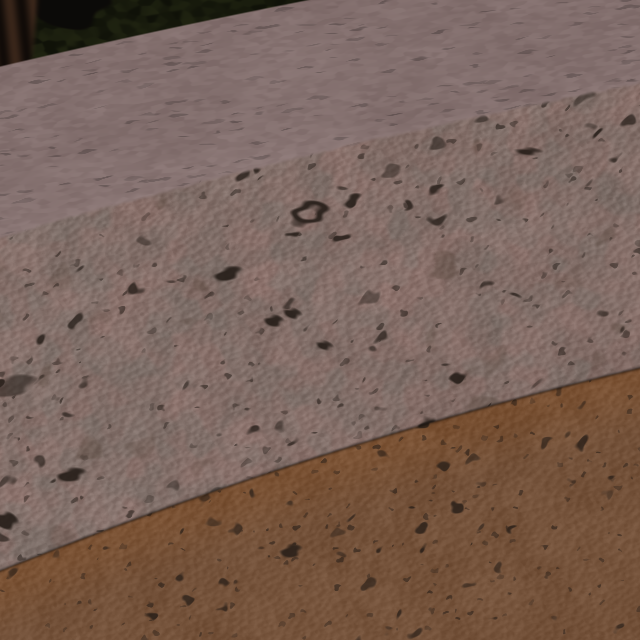
Reproduce this texture procedurally as a three.js fragment shader.

```glsl
// Speckled stone step: smooth top, pitted front face, brown slab below, dark garden behind.
#define TOP_STONE vec3(0.515, 0.438, 0.432)
#define FRONT_STONE vec3(0.510, 0.432, 0.408)
#define BROWN_STONE vec3(0.455, 0.322, 0.228)
#define PIT_COLOR vec3(0.135, 0.105, 0.085)
#define GRASS vec3(0.085, 0.095, 0.045)
#define BARK vec3(0.22, 0.145, 0.10)
#define GRAIN_SCALE 105.0
#define RELIEF 0.085
#define EDGE_SOFT 0.0018

varying vec2 vUv;

vec2 hash2(vec2 p) {
  vec3 q = fract(vec3(p.xyx) * vec3(0.1031, 0.1030, 0.0973));
  q += dot(q, q.yzx + 33.33);
  return fract((q.xx + q.yz) * q.zy);
}

vec2 turn(vec2 p, float a) {
  return vec2(cos(a) * p.x + sin(a) * p.y, cos(a) * p.y - sin(a) * p.x);
}

// Cellular noise: x = nearest distance, y = smooth blend of cell tones
vec2 cells(vec2 p) {
  vec2 id = floor(p);
  float nearest = 2.0, tone = 0.0, total = 0.0;
  for (int j = -1; j <= 1; j++)
  for (int i = -1; i <= 1; i++) {
    vec2 c = id + vec2(float(i), float(j));
    vec2 h = hash2(c);
    float d = length(c + h - p);
    float w = exp(-7.0 * d * d);
    nearest = min(nearest, d);
    tone += w * hash2(c + 71.0).x;
    total += w;
  }
  return vec2(nearest, tone / total);
}

// Scattered irregular flecks with random size, tilt and darkness
float flecks(vec2 p, float chance, float size, float stretch) {
  p += 0.09 * sin(p.yx * 7.3 + 2.0 * sin(p * 4.1));
  vec2 id = floor(p);
  float cover = 0.0;
  for (int j = -1; j <= 1; j++)
  for (int i = -1; i <= 1; i++) {
    vec2 c = id + vec2(float(i), float(j));
    vec2 h = hash2(c + 13.0), k = hash2(c + 47.0);
    vec2 d = turn(p - c - 0.15 - 0.7 * h, (k.y - 0.5) * 0.9);
    float r = size * mix(0.4, 1.0, k.x * k.x);
    float shape = length(d * vec2(1.0 / stretch, 1.0)) - r;
    float on = step(hash2(c + 91.0).x, chance);
    cover = max(cover, on * mix(0.45, 1.0, h.y) * (1.0 - smoothstep(-0.05, 0.06, shape)));
  }
  return cover;
}

// Signed distance to a tilted, wobbly oval
float oval(vec2 p, vec2 center, vec2 radii, float tilt) {
  vec2 d = turn(p - center, tilt) / radii;
  return (length(d) - 1.0 + 0.16 * sin(d.x * 4.0 + d.y * 3.0)) * radii.y;
}

float fill(float d) { return 1.0 - smoothstep(-0.003, 0.003, d); }

float relief(vec2 p) {
  return cells(p).x - cells(p + vec2(-0.22, 0.34)).x;
}

// Larger pits that anchor the front face and the slab
float landmarks(vec2 p) {
  float ring = abs(oval(p, vec2(0.483, 0.667), vec2(0.022, 0.013), 0.35)) - 0.004;
  float d = min(ring, oval(p, vec2(0.355, 0.571), vec2(0.020, 0.009), 0.4));
  d = min(d, oval(p, vec2(0.427, 0.498), vec2(0.013, 0.008), 0.2));
  d = min(d, oval(p, vec2(0.456, 0.510), vec2(0.012, 0.007), 0.0));
  d = min(d, oval(p, vec2(0.506, 0.460), vec2(0.011, 0.006), 0.0));
  d = min(d, oval(p, vec2(0.824, 0.763), vec2(0.017, 0.005), 0.05));
  d = min(d, oval(p, vec2(0.110, 0.257), vec2(0.020, 0.009), 0.3));
  d = min(d, oval(p, vec2(0.008, 0.186), vec2(0.017, 0.012), 0.0));
  d = min(d, oval(p, vec2(0.454, 0.138), vec2(0.015, 0.009), 0.4));
  float faded = 0.6 * fill(oval(p, vec2(0.015, 0.395), vec2(0.037, 0.014), 0.3));
  return max(fill(d), faded);
}

void main() {
  vec2 p = vUv;
  float x = p.x;
  // Gently bowed borders between the four zones
  float rear = p.y - (0.896 + 0.235 * x - 0.04 * x * x);
  float crease = p.y - (0.629 + 0.290 * x - 0.05 * x * x);
  float base = p.y - (0.108 + 0.400 * x - 0.083 * x * x);
  crease += 0.003 * (cells(p * 75.0).y - 0.5);

  vec2 q = turn(p, 0.48);
  float bumps = relief(q * GRAIN_SCALE * vec2(0.65, 1.0));
  float mottle = cells(q * 24.0).y - 0.5;
  float fine = cells(q * 210.0).y - 0.5;

  // Pitted front face with pink and pale grains
  vec3 front = FRONT_STONE + RELIEF * bumps + 0.035 * fine;
  front += mottle * vec3(0.055, 0.035, 0.035) + 0.025 * (0.5 - x) * (1.0 - p.y);
  front += vec3(0.03, -0.005, -0.005) * (cells(q * 37.0 + 9.0).y - 0.5);
  float pits = flecks(q * vec2(19.0, 25.0), 0.27, 0.20, 1.35);
  pits = max(pits, 0.65 * flecks(q * vec2(38.0, 48.0) + 5.0, 0.24, 0.22, 1.3));
  float stain = flecks(q * 14.0 + 31.0, 0.25, 0.28, 1.4);
  front = mix(front, PIT_COLOR * 2.2, 0.32 * stain);
  front = mix(front, PIT_COLOR, 0.88 * max(pits, landmarks(p)));

  // Smooth top with thin foreshortened streaks
  vec2 t = turn(p, 0.14);
  float streaks = flecks(t * vec2(24.0, 85.0), 0.40, 0.23, 1.8);
  vec3 top = TOP_STONE + 0.045 * (cells(t * vec2(65.0, 190.0)).y - 0.5);
  top += 0.025 * (0.8 - p.y) + 0.03 * (cells(t * vec2(12.0, 35.0)).y - 0.5);
  top *= 1.0 - 0.22 * streaks;
  top += 0.04 * exp(-abs(crease) * 90.0) * (1.0 - 0.6 * x);

  // Brown slab
  vec3 slab = BROWN_STONE + vec3(0.02, -0.005, -0.03) * smoothstep(0.12, 0.0, -base);
  slab += 0.055 * bumps + 0.035 * mottle + 0.025 * fine;
  float dark = flecks(q * vec2(25.0, 29.0) + 17.0, 0.30, 0.23, 1.3);
  dark = max(dark, 0.7 * flecks(q * vec2(48.0, 54.0) + 3.0, 0.28, 0.22, 1.2));
  slab = mix(slab, PIT_COLOR, 0.82 * max(dark, landmarks(p)));

  // Shaded garden and trunk
  vec3 garden = GRASS * (0.65 + 0.8 * cells(p * vec2(60.0, 95.0)).y);
  float trunk = 1.0 - smoothstep(0.045, 0.06, x - 0.12 * (p.y - 0.94));
  float root = fill(oval(p, vec2(0.105, 0.99), vec2(0.06, 0.035), 0.1));
  garden = mix(garden, vec3(0.045, 0.038, 0.030), root);
  garden = mix(garden, BARK * (0.65 + 0.35 * sin(x * 170.0 + p.y * 18.0)), trunk);

  vec3 color = mix(slab, front, smoothstep(-EDGE_SOFT, EDGE_SOFT, base));
  color *= 1.0 - 0.38 * exp(-pow(base / 0.0028, 2.0));
  color = mix(color, top, smoothstep(-0.004, 0.004, crease));
  color = mix(color, garden, smoothstep(-EDGE_SOFT, EDGE_SOFT, rear));
  gl_FragColor = vec4(color, 1.0);
}
```
